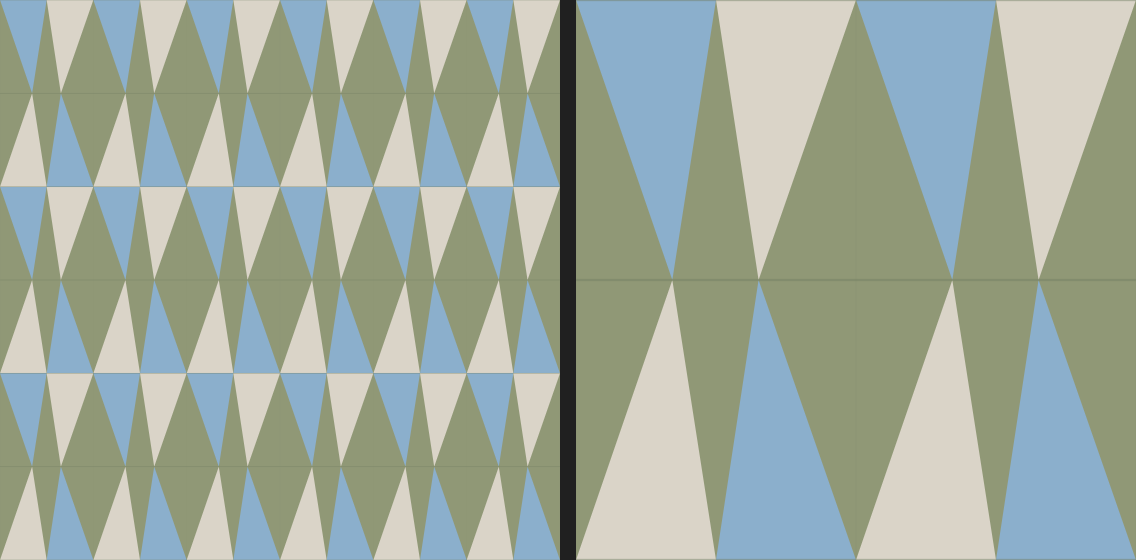
Left: the whole. Right: its middle third, enlarged.
This pattern is drawn by a WebGL 1 fragment shader. Its source:

```glsl
precision highp float;
// Harlequin grid of slim triangles, blue and cream on olive, six tiles each way.
// Each tile holds two leaning triangles; alternate rows flip and swap colours,
// with hairline seams where the tiles meet.
uniform vec2 u_resolution;

const float TILES = 6.0;
const float LEFT_APEX = 0.344;
const float RIGHT_APEX = 0.652;
const float SEAM_WIDTH = 0.0014;   // in canvas units
const vec3 OLIVE = vec3(0.565, 0.596, 0.463);
const vec3 BLUE = vec3(0.545, 0.686, 0.800);
const vec3 CREAM = vec3(0.855, 0.831, 0.784);
const vec3 SEAM = vec3(0.44, 0.49, 0.38);

// Pixel coverage of the side of a slanted edge where x exceeds start + slope * h
float edgeCoverage(float x, float h, float start, float slope, float px) {
  float d = (x - start - slope * h) / sqrt(1.0 + slope * slope);
  return clamp(d / px + 0.5, 0.0, 1.0);
}

// Triangle with its apex at h = 0 and its base from x = a to x = b at h = 1
float triangle(float x, float h, float apex, float a, float b, float px) {
  float pastLeft = edgeCoverage(x, h, apex, a - apex, px);
  float pastRight = edgeCoverage(x, h, apex, b - apex, px);
  return max(pastLeft - pastRight, 0.0);
}

// Share of a pixel covered by a thin line at signed distance d
float hairline(float d, float width, float px) {
  float upper = min(d + 0.5 * px, 0.5 * width);
  float lower = max(d - 0.5 * px, -0.5 * width);
  return max(upper - lower, 0.0) / px;
}

// Signed distance to the nearest whole number
float toNearest(float v) {
  return fract(v + 0.5) - 0.5;
}

void main() {
  float size = min(u_resolution.x, u_resolution.y);
  vec2 grid = gl_FragCoord.xy / size * TILES;
  float px = TILES / size;
  vec2 cell = fract(grid);

  // Odd rows point down, even rows point up
  float odd = mod(floor(grid.y), 2.0);
  float h = mix(1.0 - cell.y, cell.y, odd);
  vec3 leftColor = mix(CREAM, BLUE, odd);
  vec3 rightColor = mix(BLUE, CREAM, odd);

  vec3 color = OLIVE;
  color = mix(color, leftColor, triangle(cell.x, h, LEFT_APEX, 0.0, 0.5, px));
  color = mix(color, rightColor, triangle(cell.x, h, RIGHT_APEX, 0.5, 1.0, px));

  // Seams: clear between rows, barely visible between columns
  float width = SEAM_WIDTH * TILES;
  float rowSeam = hairline(toNearest(grid.y), width, px);
  float columnSeam = hairline(toNearest(grid.x), width, px);
  color = mix(color, SEAM, 0.45 * rowSeam);
  color = mix(color, SEAM, 0.06 * columnSeam);

  gl_FragColor = vec4(color, 1.0);
}
```
